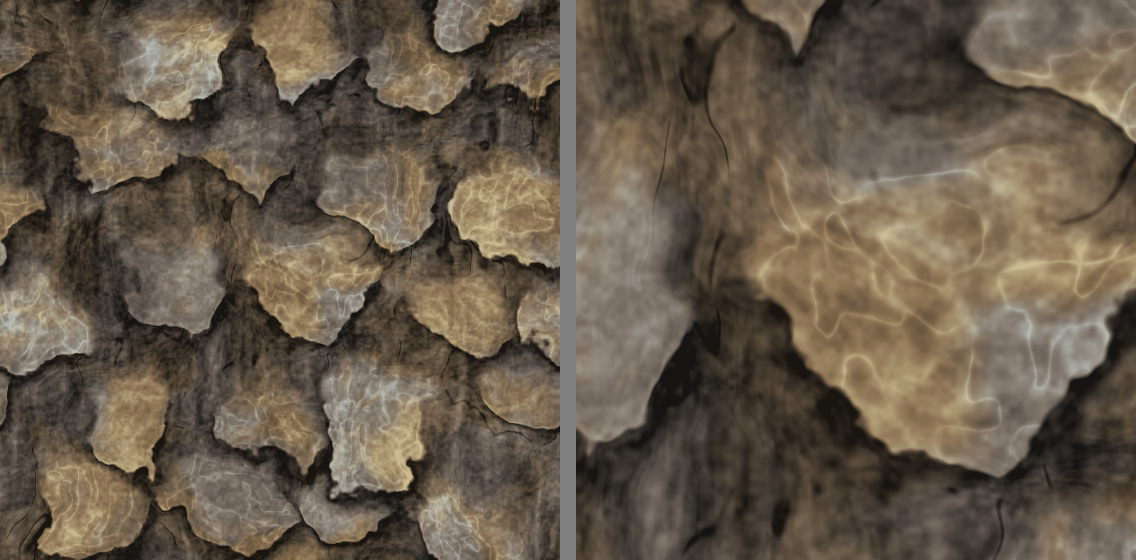
Left: the whole. Right: its middle third, enlarged.
A WebGL 2 fragment shader for this texture:

```glsl
#version 300 es
precision highp float;
// Weathered palm bark: pale, shield-shaped leaf scars with crisp shadowed lower
// edges that fade upward into dark vertical fibres. Scars are layered row by row
// on a wrapped staggered grid; wrapped value noise adds fibres, grain and cracks.
uniform vec2 u_resolution;
out vec4 outColor;

const vec2 GRID = vec2(4.0, 5.0);           // scars across and up the tile
const float ROW_SHIFT = 0.4;                // GRID.y * ROW_SHIFT must be whole
const vec2 SCAR_SIZE = vec2(0.098, 0.104);  // mean half width and half height
const float BEND = 0.15;                    // large distortion of outlines
const float EDGE_ROUGHNESS = 0.5;
const float BARK_TONE = 0.37;
const float SCAR_TONE = 0.56;
const float RELIEF = 0.75;
const float GRAIN = 0.17;
const vec3 OCHRE = vec3(1.06, 0.99, 0.84);
const vec3 GREY = vec3(0.96, 1.0, 1.06);

float hash(vec2 p) {
    return fract(sin(dot(p, vec2(127.1, 311.7))) * 43758.55);
}

// Value noise that wraps after freq cells (whole numbers).
float noise(vec2 uv, vec2 freq) {
    vec2 p = uv * freq, i = floor(p), f = fract(p);
    f = f * f * (3.0 - 2.0 * f);
    vec2 a = mod(i, freq), b = mod(i + 1.0, freq), seed = freq * 0.37;
    return mix(mix(hash(a + seed), hash(vec2(b.x, a.y) + seed), f.x),
               mix(hash(vec2(a.x, b.y) + seed), hash(b + seed), f.x), f.y);
}

float fbm(vec2 uv, vec2 freq, int octaves) {
    float sum = 0.0, amp = 0.5, total = 0.0;
    for (int k = 0; k < octaves; k++) {
        sum += amp * noise(uv, freq);
        total += amp;
        amp *= 0.55;
        freq *= 2.0;
    }
    return sum / total;
}

// Shield outline, narrower towards the bottom; negative inside.
float shield(vec2 q, float pointed) {
    q.x *= 1.0 - 0.3 * clamp(q.y, -1.0, 1.0);
    return mix(length(q), 0.8 * (abs(q.x) + abs(q.y)), pointed) - 1.0;
}

// Bark colour for a brightness: brown in the darks, pale grey in the lights.
vec3 barkColor(float tone) {
    float light = smoothstep(0.48, 0.72, tone);
    return tone * vec3(1.0, 0.875 + 0.1 * light, 0.75 + 0.13 * light);
}

void main() {
    vec2 uv = gl_FragCoord.xy / u_resolution;
    // Shared noise fields
    vec2 bend = vec2(fbm(uv, vec2(6.0, 5.0), 4), fbm(uv, vec2(5.0, 7.0), 4)) - 0.5;
    vec2 w = uv + BEND * bend;
    float rough = fbm(uv, vec2(22.0), 4) - 0.5;
    float blotch = fbm(w, vec2(9.0, 8.0), 5) - 0.5;
    float fibre = fbm(uv + 0.4 * BEND * bend, vec2(56.0, 9.0), 4) - 0.5;
    float grain = 0.6 * noise(uv, vec2(128.0)) + 0.4 * noise(uv, vec2(251.0)) - 0.5;
    vec2 reliefFreq = vec2(19.0, 17.0);
    float relief = fbm(w, reliefFreq, 5) - fbm(w + vec2(-0.003, 0.006), reliefFreq, 5);
    float strand = noise(w + 0.02 * rough, vec2(61.0, 47.0));
    float hair = pow(1.0 - abs(2.0 * strand - 1.0), 5.0) - 0.3;
    // Fibrous ground with dark mossy patches
    float moss = smoothstep(0.5, 0.64, fbm(w, vec2(7.0, 6.0), 5));
    float bark = BARK_TONE + 0.42 * fibre + 0.35 * blotch;
    float tone = bark - 0.13 * moss, pale = 0.0;

    // Scars, lower rows first so that upper ones overhang them
    for (int k = 0; k < 25; k++) {
        vec2 c = floor(w * GRID) + vec2(k % 5 - 2, k / 5 - 2);
        vec2 id = mod(c, GRID);
        float h1 = hash(id + 3.1), h2 = hash(id + 17.3), h3 = hash(id + 41.7);
        float h4 = hash(id + 59.9), h5 = hash(id + 83.2);
        vec2 jitter = vec2(0.4, 0.5) * (vec2(h1, h2) - 0.5);
        vec2 centre = c + 0.5 + jitter + vec2(fract(id.y * ROW_SHIFT), 0.0);
        float turn = 0.9 * (h3 - 0.5), pointed = 0.8 * h2;
        vec2 q = mat2(cos(turn), -sin(turn), sin(turn), cos(turn)) * (w - centre / GRID);
        q /= SCAR_SIZE * (0.75 + 0.5 * vec2(h4, h5));
        float d = shield(q, pointed) + EDGE_ROUGHNESS * rough;
        // Brown collar behind the scar
        float collar = shield(q * 0.74 - vec2(0.0, 0.22), pointed) + 0.4 * rough;
        float upperFade = smoothstep(1.7, 0.6, q.y);
        tone *= 1.0 - 0.3 * upperFade * exp(-12.0 * max(collar, 0.0));
        float cover = upperFade * smoothstep(0.03, -0.03, collar);
        tone = mix(tone, bark - 0.05 * moss + 0.05 * (h1 - 0.5), 0.8 * cover);
        pale *= 1.0 - cover;
        // Shadow below the lower edge
        float below = smoothstep(0.3, -0.4, q.y);
        float shadow = shield(q + vec2(-0.04, 0.1), pointed) + EDGE_ROUGHNESS * rough;
        tone *= 1.0 - 0.58 * below * exp(-9.0 * max(shadow, 0.0));
        // Scar face: blotches, worn ridges, hairs and a light rim
        float soft = mix(0.04, 0.75, smoothstep(-0.3, 0.7, q.y));
        float face = smoothstep(0.03, -soft, d + 1.1 * fibre * soft);
        float ridges = sin(q.y * 17.0 + 14.0 * blotch + 2.0 * q.x) * step(0.5, h3);
        float scar = SCAR_TONE + 0.12 * (h5 - 0.5) + 0.4 * blotch + 0.1 * fibre
                   + 0.035 * ridges + 0.14 * hair * smoothstep(0.4, 0.8, h4)
                   - 0.05 * smoothstep(-0.35, 0.0, d)
                   + 0.07 * below * exp(-300.0 * (d + 0.06) * (d + 0.06));
        tone = mix(tone, scar, face);
        pale = mix(pale, 1.0, face);
    }
    // Thin cracks in the bark, then surface relief and grain
    float vein = abs(fbm(w, vec2(13.0, 6.0), 3) - 0.5);
    float crack = smoothstep(0.022, 0.0, vein) * smoothstep(-0.05, 0.08, rough + blotch);
    tone -= 0.17 * crack * (1.0 - 0.8 * pale);
    tone += RELIEF * relief * (1.0 - 0.3 * pale) + GRAIN * grain;
    // Warm and cool stains
    float stain = smoothstep(0.35, 0.65, fbm(w, vec2(8.0, 11.0), 4));
    vec3 tint = mix(GREY, OCHRE, stain * mix(0.7, 1.0, pale));
    outColor = vec4(barkColor(clamp(tone, 0.09, 0.76)) * tint, 1.0);
}
```
